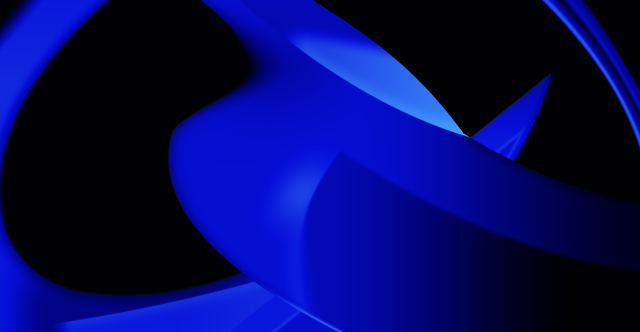
A Shadertoy shader for this background:

```glsl
// Glossy blue ribbons coiling through black space: a ring, a broad folded body,
// a bright crest, a small fin and a streaked arc. Each silhouette is a parabola
// or a blend of parabolas; light is a scalar mapped through a blue ramp.

// Antialiased coverage of the side where d is positive
float cover(float d) {
    float soft = max(0.003, 1.0 / iResolution.y);
    return smoothstep(-soft, soft, d);
}

float smoothMin(float a, float b, float k) {
    float h = max(k - abs(a - b), 0.0) / k;
    return min(a, b) - h * h * k * 0.25;
}

// Gaussian bump
float glow(float d, float width) {
    return exp(-d * d / (width * width));
}

// 0 is black, 1 is saturated blue, 2 is pale sky blue
vec3 blueRamp(float light) {
    float v = clamp(light, 0.0, 1.0);
    vec3 deep = vec3(0.025 * v * v * v, 0.06 * v * v * v, 0.85 * v);
    return mix(deep, vec3(0.27, 0.62, 1.0), clamp(light - 1.0, 0.0, 1.0));
}

// Left ring, seen around its dark hole
vec3 ringLayer(vec3 col, float x, float y) {
    float side = x - (y - 0.57) * (y - 0.57);
    float hx = min(x, 0.8) - 0.375;
    float hole = smoothMin(side, 0.8875 - 0.55 * hx * hx - y, 0.15);
    float light = 1.05 + 0.12 * glow(y - 0.3, 0.2);
    light *= smoothstep(-0.03, 0.07, x + 0.85 * y - 0.07);
    light = mix(light, 0.62, smoothstep(0.72, 0.93, y) * smoothstep(-0.02, 0.14, x));
    light *= 1.0 - 0.35 * glow(hole, 0.025);

    // Bright wedge sweeping along the bottom
    float d = x - 0.16;
    float wedge = y - (0.975 - 0.15 * d - 0.1 * d * d);
    float lit = 1.06 + 0.14 * glow(wedge, 0.025) + 0.12 * smoothstep(0.5, 0.9, x);
    lit += 0.12 * glow(y - 0.93 + 0.37 * (x - 0.875), 0.006) * smoothstep(0.65, 0.8, x);
    light = mix(light, lit, cover(wedge) * smoothstep(0.15, 0.22, x));
    return mix(col, blueRamp(light), smoothstep(-0.006, 0.006, -hole));
}

// Arc crossing the upper right corner, with lengthwise streaks
vec3 arcLayer(vec3 col, float x, float y) {
    float inner = 1.625 + y - 0.77 * y * y;
    float outer = 1.75 + 0.72 * y - 0.37 * y * y;
    float across = (x - inner) / (outer - inner);
    float light = 0.72 + 0.26 * sin(across * 11.0 + 0.4) + 0.1 * sin(across * 23.0 - 3.0 * y);
    light += 0.4 * glow(across - 0.12, 0.12) - 0.3 * glow(across - 0.55, 0.14);
    return mix(col, blueRamp(light), cover(x - inner) * cover(outer - x));
}

// Pointed fin behind the body
vec3 finLayer(vec3 col, float x, float y) {
    float s = y - 0.2175;
    float left = (y - 0.42 + 0.81 * (x - 1.405)) * 0.78;
    float right = 1.655 - 0.25 * s - 0.65 * s * s - x;
    float facet = min(left - 0.085, right - 0.025);
    float light = 0.85 + 0.2 * smoothstep(0.25, 0.45, y) + 0.2 * glow(facet, 0.006);
    light -= 0.12 * cover(facet) + 0.2 * glow(right, 0.015);
    return mix(col, blueRamp(light), cover(left) * cover(right) * step(0.0, s));
}

// Broad folded body
vec3 bodyLayer(vec3 col, float x, float y) {
    // Left contour: a bowl below, a narrow neck above
    float bowl = 0.505 + 1.85 * (y - 0.475) * (y - 0.475);
    float neck = 0.6 + 1.35 * y - 2.9 * y * y;
    float left = x - mix(neck, bowl, smoothstep(0.19, 0.41, y));

    // Upper contour: steep crest, then a long falling shoulder
    float c = x - 0.9375;
    float e = x - 1.3875;
    float crest = 0.64 * c + 1.2 * c * c * c;
    float shoulder = 0.4 + 0.62 * e - 0.42 * e * e;
    float top = y - (e < 0.0 ? crest : shoulder);

    // Outer surface
    float light = 0.96 - 0.82 * smoothstep(1.05, 1.98, x);
    light -= 0.2 * glow(x - 0.8, 0.2) * glow(y - 0.2, 0.13);
    light *= mix(1.0, smoothstep(-0.03, 0.12, left), 0.6 * glow(y - 0.2, 0.12));
    light *= 1.0 - 0.25 * glow(left, 0.025);
    light *= 1.0 - 0.35 * glow(top, 0.02) * step(0.0, e);

    // Soft reflection ending sharply on the inner fold
    float q = x - 1.03;
    float seam = y - (0.46 + 0.66 * q - 0.29 * q * q);
    float foldY = y - 0.8;
    float fold = x - (0.89 + 1.1 * foldY * foldY);
    float spine = x - 0.89 - 0.4 * (0.59 - y);
    light += 0.34 * glow(spine, 0.065) * glow(y - 0.58, 0.09);
    light += 0.12 * glow(fold, 0.04) * smoothstep(0.42, 0.6, y);

    // Shaded inner surface
    float inside = smoothstep(-0.012, 0.012, seam);
    inside *= smoothstep(-0.006, 0.006 + 0.06 * smoothstep(0.6, 0.85, y), fold);
    float innerLight = 0.84 - 0.82 * smoothstep(0.95, 1.75, x);
    light = mix(light, innerLight, inside);

    // Crest highlight, crisp below and soft above
    float d = x - 0.83;
    float lower = 0.095 + 0.8 * d - 0.43 * d * d - y;
    float gloss = cover(lower) * smoothstep(-0.02, 0.05, y - 0.07 - 0.2 * d);
    gloss *= smoothstep(0.0, 0.1, d);
    light = mix(light, 0.75, 0.5 * cover(lower));
    light = mix(light, 1.16 + 1.2 * d + 0.2 * glow(lower, 0.03), gloss);

    // Pale rim on the lower left edge
    light += 0.7 * glow(left - 0.006, 0.012) * smoothstep(0.8, 0.98, y);
    float edge = 0.004 + 0.02 * glow(y - 0.2, 0.1);
    return mix(col, blueRamp(light), smoothstep(-edge, edge, left) * cover(top));
}

void mainImage(out vec4 fragColor, in vec2 fragCoord) {
    // x spans a 1.92 wide stage; y is the depth below the top edge
    vec2 uv = fragCoord / iResolution.xy;
    float x = uv.x * 1.92;
    float y = 1.0 - uv.y;
    vec3 col = vec3(0.0, 0.0, 0.012);
    col = ringLayer(col, x, y);
    col = arcLayer(col, x, y);
    col = finLayer(col, x, y);
    col = bodyLayer(col, x, y);
    fragColor = vec4(col, 1.0);
}
```
